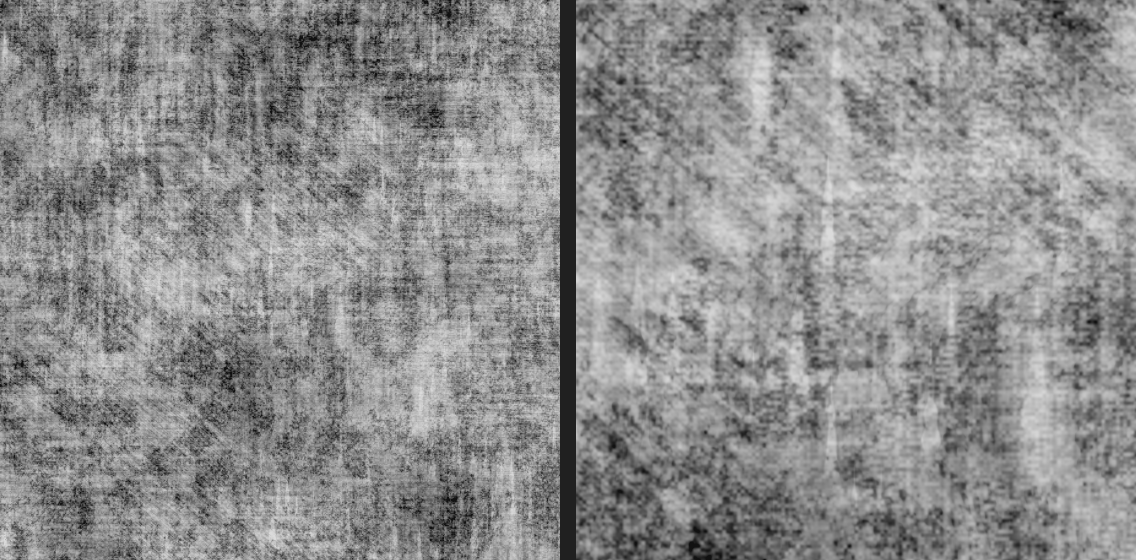
Left, the full canvas; right, a detail of the centre.
Give the GLSL for this texture, as a Shadertoy shader.

```glsl
float hash(vec2 p) {
    return fract(sin(dot(p, vec2(127.1, 311.7))) * 43758.5453);
}

// Smooth value noise in -1..1
float noise(vec2 p) {
    vec2 cell = floor(p);
    vec2 f = fract(p);
    vec2 w = f * f * (3.0 - 2.0 * f);
    float low = mix(hash(cell), hash(cell + vec2(1.0, 0.0)), w.x);
    float high = mix(hash(cell + vec2(0.0, 1.0)), hash(cell + 1.0), w.x);
    return 2.0 * mix(low, high, w.y) - 1.0;
}

// Layered noise scaled to roughly unit deviation
float fbm(vec2 p, int octaves, float gain) {
    float sum = 0.0;
    float energy = 0.0;
    float amplitude = 1.0;
    for (int i = 0; i < octaves; i++) {
        sum += amplitude * noise(p);
        energy += amplitude * amplitude;
        amplitude *= gain;
        p = p * 2.03 + vec2(17.3, 41.9);
    }
    return sum / (0.43 * sqrt(energy));
}

// Pushes values toward -1 and 1, giving torn edges
float harden(float x, float strength) {
    float s = x * strength;
    return s / sqrt(1.0 + s * s);
}

vec2 rotate(vec2 p, float angle) {
    float c = cos(angle);
    float s = sin(angle);
    return vec2(c * p.x - s * p.y, s * p.x + c * p.y);
}

// Pale runs, narrow at the top and ragged toward the foot
float drips(vec2 p, vec2 grid, float share, float seed) {
    vec2 g = p * grid;
    g.y += 0.35 * hash(vec2(floor(g.x), seed));
    vec2 cell = floor(g);
    vec2 f = fract(g);
    float present = step(1.0 - share, hash(cell + seed));
    float center = 0.5 + 0.3 * (hash(cell + seed + 5.0) - 0.5);
    float top = mix(0.55, 0.95, hash(cell + seed + 9.0));
    float halfWidth = 0.32 * clamp((top - f.y) / 0.6, 0.0, 1.0);
    halfWidth *= 1.0 + 0.4 * noise(p * vec2(60.0, 120.0));
    float body = 1.0 - smoothstep(halfWidth - 0.08, halfWidth + 0.04, abs(f.x - center));
    float ends = smoothstep(0.03, 0.3, f.y) * (1.0 - smoothstep(top - 0.06, top, f.y));
    return present * body * ends;
}

// Maps a unit-deviation signal to grey, with a longer dark tail
float plasterTone(float z) {
    z = clamp(z, -3.0, 3.0);
    return 0.57 + 0.132 * z - 0.012 * z * z;
}

void mainImage(out vec4 fragColor, in vec2 fragCoord) {
    vec2 p = fragCoord / iResolution.y;
    vec2 warp = vec2(noise(p * 9.0 + 3.0), noise(p * 9.0 + 31.0));
    vec2 q = p + 0.018 * warp;

    // Broad stains, some lying flat and some hanging
    float flatStain = fbm(q * vec2(2.6, 4.6) + 12.7, 6, 0.72);
    float hangingStain = fbm(q * vec2(6.5, 3.0) + 53.1, 6, 0.72);
    float stains = 0.78 * flatStain + 0.62 * hangingStain;

    // Torn flakes of worn paint
    float flakes = harden(fbm(q * vec2(27.0, 19.0) + 8.4, 5, 0.82), 1.8);

    // Directional wear
    float streaks = fbm(p * vec2(95.0, 10.0) + 71.0, 3, 0.75);
    streaks *= 0.7 + 0.5 * noise(p * 5.0 + 90.0);
    float scratches = fbm(p * vec2(10.0, 120.0) + 23.0, 3, 0.75);
    scratches *= 0.8 + 0.6 * noise(p * 4.0 + 60.0);
    float brushPatch = smoothstep(0.05, 0.6, noise(p * 3.2 + 14.0));
    float brushing = brushPatch * fbm(rotate(p, 0.7) * vec2(13.0, 130.0) + 37.0, 3, 0.8);

    // Fine speckle, rougher where the paint is gone
    float grain = fbm(p * 225.0 + 5.0, 2, 1.0);
    grain *= mix(0.48, 0.3, smoothstep(-0.6, 0.8, flakes));

    // Clusters of runs in two sizes
    float cluster = smoothstep(-0.25, 0.35, noise(p * vec2(4.0, 7.0) + 44.0));
    float runs = max(drips(p, vec2(42.0, 7.0), 0.35, 2.0),
                     drips(p + 0.37, vec2(65.0, 9.0), 0.25, 7.0));
    runs *= cluster * (0.75 + 0.25 * flakes);

    float z = 0.5 * stains + 0.52 * flakes + 0.3 * streaks
            + 0.25 * scratches + 0.28 * brushing + grain + 0.9 * runs;
    fragColor = vec4(vec3(plasterTone(z / 0.88 - 0.03)), 1.0);
}
```
